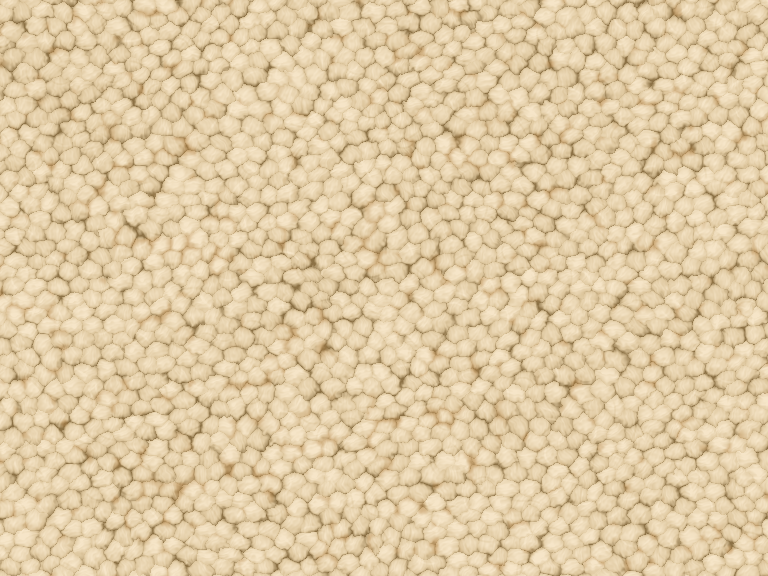
Reproduce this texture procedurally as a Shadertoy shader.

```glsl
#define LOOP_WIDTH 0.036
#define ROW_RATIO 0.69
#define JITTER 0.30
#define ROW_TILT -0.10
#define STRANDS 24.0
#define STRAND_DEPTH 0.075
#define HAIR_GRID 24.0
#define FUZZ_GRID 170.0
#define SHADOW vec3(0.64, 0.54, 0.37)
#define WOOL vec3(0.87, 0.78, 0.62)
#define HIGHLIGHT vec3(0.955, 0.887, 0.768)
#define RUST vec3(0.72, 0.52, 0.28)

vec2 hash2(vec2 p) {
    vec3 q = fract(p.xyx * vec3(0.1031, 0.1030, 0.0973));
    q += dot(q, q.yzx + 33.33);
    return fract((q.xx + q.yz) * q.zy);
}

mat2 rotation(float a) {
    return mat2(cos(a), sin(a), -sin(a), cos(a));
}

// Smooth random pair, each from -0.5 to 0.5
vec2 fuzz(vec2 p) {
    vec2 cell = floor(p), f = fract(p);
    f = f * f * (3.0 - 2.0 * f);
    vec2 low = mix(hash2(cell), hash2(cell + vec2(1, 0)), f.x);
    vec2 high = mix(hash2(cell + vec2(0, 1)), hash2(cell + 1.0), f.x);
    return mix(low, high, f.y) - 0.5;
}

// Slow drift that keeps the rows from being straight
vec2 rowWander(vec2 p) {
    return 0.006 * vec2(sin(p.y * 17.0 + 2.0 * sin(p.x * 9.0)),
                        sin(p.x * 13.0 + 2.0 * sin(p.y * 11.0)));
}

// Staggered cellular noise: nearest and second distance, offset and id
void nearestLoop(vec2 p, out vec2 dist, out vec2 offset, out vec2 id) {
    vec2 g = p / (LOOP_WIDTH * vec2(1.0, ROW_RATIO));
    dist = vec2(9.0);
    float row = floor(g.y);
    for (int j = -2; j <= 2; j++) {
        float y = row + float(j);
        float stagger = 0.5 * mod(y, 2.0);
        float column = floor(g.x - stagger);
        for (int i = -1; i <= 1; i++) {
            vec2 cell = vec2(column + float(i), y);
            vec2 centre = cell + 0.5 + vec2(stagger, 0.0);
            centre += JITTER * (hash2(cell + 71.0) - 0.5) * vec2(1.0, 1.3);
            vec2 d = (g - centre) * vec2(1.0, ROW_RATIO);
            float len = length(d * vec2(0.95, 1.05));
            if (len < dist.x) {
                dist = vec2(len, dist.x);
                offset = d;
                id = cell;
            } else {
                dist.y = min(dist.y, len);
            }
        }
    }
}

// Curved strands wrapped over one loop
float strands(vec2 q, vec2 seed) {
    q = rotation(0.75 + 1.9 * (seed.x - 0.5)) * q;
    float across = q.x + 1.2 * (seed.y - 0.4) * q.y * q.y;
    float phase = across * STRANDS + 6.28 * seed.y;
    return 0.5 * sin(phase + 1.5 * sin(q.y * 8.0 + 6.0 * seed.x))
         + 0.5 * sin(phase * 1.63 + q.y * 6.0 + 9.0 * seed.x);
}

// Loose bent hairs: positive are pale, negative are dark
float looseHairs(vec2 p) {
    vec2 g = p * HAIR_GRID;
    float sum = 0.0;
    for (int j = -1; j <= 1; j++)
    for (int i = -1; i <= 1; i++) {
        vec2 cell = floor(g) + vec2(i, j);
        vec2 seed = hash2(cell + 211.0);
        vec2 q = rotation(6.28 * seed.x) * (g - cell - hash2(cell + 37.0));
        float bend = q.y - (seed.y - 0.5) * 2.4 * q.x * q.x;
        float line = 1.0 - smoothstep(0.01, 0.07, abs(bend));
        line *= 1.0 - smoothstep(0.15, 0.55, abs(q.x));
        sum += line * (seed.y > 0.45 ? 0.13 : -0.16);
    }
    return sum;
}

void mainImage(out vec4 fragColor, in vec2 fragCoord) {
    vec2 p = fragCoord / iResolution.y;
    vec2 fine = fuzz(p * FUZZ_GRID + 19.0);
    vec2 tuft = fuzz(p * 75.0 + 53.0);
    vec2 cloth = rotation(ROW_TILT) * p + rowWander(p) + 3.0;
    cloth += 0.0035 * fine + 0.007 * tuft;

    vec2 dist, offset, id;
    nearestLoop(cloth, dist, offset, id);
    vec2 seed = hash2(id + 13.0);

    // Round domes, broken faint seams, deep pits between loops
    vec2 patchy = fuzz(p * 38.0 + 91.0);
    float seam = exp(-9.0 * (dist.y - dist.x));
    float pit = smoothstep(0.40, 0.62, dist.x);
    float tone = 0.90 - 1.75 * dist.x * dist.x;
    tone -= seam * (0.13 + 0.30 * patchy.x);
    tone -= pit * (0.26 + 0.40 * patchy.y);
    tone += 0.40 * offset.y - 0.10 * offset.x;
    tone += 0.24 * (seed.x - 0.5);

    // Yarn strands, fuzz, hairs and broad unevenness
    tone += STRAND_DEPTH * strands(offset, seed) + 0.17 * fine.y + 0.10 * tuft.y;
    tone += looseHairs(p + 5.0);
    tone += 0.03 * sin(p.x * 8.0 + 3.0 * sin(p.y * 6.0)) - 0.04 * (p.y - 0.5);

    vec3 color = mix(SHADOW, WOOL, clamp(tone * 2.0, -0.4, 1.0));
    color = mix(color, HIGHLIGHT, clamp(tone * 2.0 - 1.0, 0.0, 1.1));

    // Tan fibres gather in small specks, mostly low between loops
    vec2 speck = fuzz(p * 45.0 + 131.0);
    float rust = smoothstep(0.16, 0.45, speck.x) * smoothstep(0.2, 0.5, dist.x);
    color = mix(color, RUST, 0.38 * rust);
    fragColor = vec4(color, 1.0);
}
```
